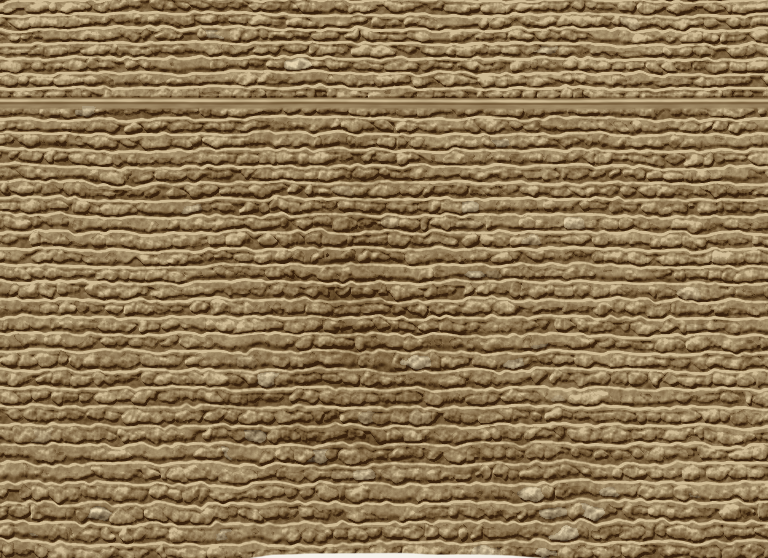
Give the GLSL for this texture, as a Shadertoy shader.

```glsl
const float LEDGE_DEPTH = 0.181;    // distance of the ledge below the top edge
const float UPPER_ROWS = 38.0;      // courses per canvas height above the ledge
const float LOWER_ROWS = 35.5;      // courses per canvas height just below it
const float ROW_GROWTH = 4.8;       // courses get taller toward the bottom
const float STONES_PER_UNIT = 33.0; // stones per canvas height, along a course
const float RELIEF_STEP = 0.0045;
const float RELIEF_GAIN = 0.72;
const float BASE_TONE = 0.53;
const vec3 GAP_WHITE = vec3(0.96, 0.95, 0.92);
const vec3 PALE_STONE = vec3(0.80, 0.76, 0.66);
const vec3 EARTH[6] = vec3[6](
    vec3(0.22, 0.13, 0.05), vec3(0.38, 0.28, 0.15), vec3(0.49, 0.39, 0.25),
    vec3(0.58, 0.49, 0.35), vec3(0.68, 0.60, 0.45), vec3(0.82, 0.74, 0.59));

float hash(vec2 p) {
    vec3 q = fract(p.xyx * 0.1031);
    q += dot(q, q.yzx + 33.33);
    return fract((q.x + q.y) * q.z);
}

float noise(vec2 p) {
    vec2 i = floor(p), f = fract(p);
    f = f * f * (3.0 - 2.0 * f);
    return mix(mix(hash(i), hash(i + vec2(1, 0)), f.x),
               mix(hash(i + vec2(0, 1)), hash(i + vec2(1, 1)), f.x), f.y);
}

float fbm(vec2 p) {
    float sum = 0.0, gain = 0.5;
    for (int i = 0; i < 3; i++) {
        sum += gain * noise(p);
        p = p * 2.03 + 17.0;
        gain *= 0.5;
    }
    return sum / 0.875;
}

// Course number, counted downward from the depth below the top edge
float courseAt(float depth) {
    float d = depth - LEDGE_DEPTH;
    return d < 0.0 ? 50.0 + d * UPPER_ROWS
                   : 60.0 + d * (LOWER_ROWS - ROW_GROWTH * d);
}

// Returns surface height and the random value of the topmost stone
vec2 wall(vec2 p) {
    float sag = 0.30 * (noise(p * vec2(4, 3)) - 0.5)
              + 0.26 * (noise(p * vec2(28, 24)) - 0.5)
              + 0.20 * (noise(p * vec2(75, 60)) - 0.5);
    float course = courseAt(p.y) + sag * smoothstep(0.0, 0.03, abs(p.y - LEDGE_DEPTH));
    float row = floor(course), f = course - row;
    float x = p.x * STONES_PER_UNIT + 40.0 * hash(vec2(row, 3.0));
    x += 0.7 * (noise(p * 60.0) - 0.5);

    // Mortar ridge on top of each course, spilling over some of the stones
    float spill = smoothstep(0.45, 0.75, noise(p * vec2(10, 28) + 8.0));
    float ridge = smoothstep(0.0, 0.10, f) * smoothstep(0.48 + 0.45 * spill, 0.22 + 0.40 * spill, f);
    float height = ridge * mix(0.50, 0.72, noise(p * vec2(14, 34))), id = 0.0;

    // Rounded stones of uneven size
    for (int k = -1; k <= 1; k++) {
        vec2 cell = vec2(floor(x) + float(k), row);
        float r = hash(cell + 7.3), s = hash(cell + 91.7);
        vec2 centre = vec2(cell.x + 0.5 + 0.5 * (r - 0.5), 0.53 + 0.12 * (s - 0.5));
        vec2 d = abs(vec2(x, f) - centre) / vec2(mix(0.40, 0.85, s), mix(0.27, 0.43, r));
        d *= d;
        float dome = mix(0.55, 1.05, r) * sqrt(max(0.0, 1.0 - d.x - d.y));
        if (dome > height) { height = dome; id = s; }
    }
    float rough = id > 0.0 ? 1.0 : 0.40;
    return vec2(height + rough * (fbm(p * 85.0) - 0.5), id);
}

vec3 earthRamp(float tone) {
    float t = clamp(tone, 0.0, 1.0) * 5.0;
    int i = min(int(t), 4);
    return mix(EARTH[i], EARTH[i + 1], t - float(i));
}

void mainImage(out vec4 fragColor, in vec2 fragCoord) {
    float px = 1.0 / iResolution.y;
    float across = fragCoord.x / iResolution.x;
    vec2 p = vec2(fragCoord.x, iResolution.y - fragCoord.y) * px;

    // Relief lit from above and slightly left
    vec2 here = wall(p);
    float above = wall(p - RELIEF_STEP * vec2(0.5, 1.0)).x;
    float slope = clamp(here.x - above, -0.7, 0.6);
    float tone = BASE_TONE + RELIEF_GAIN * slope + 0.44 * (here.x - 0.46);
    tone += 0.34 * (fbm(p * 150.0) - 0.5) + 0.20 * (fbm(p * vec2(9, 14)) - 0.5);
    tone += here.y > 0.0 ? 0.14 * (here.y - 0.65) : 0.06;

    // Damp stain in the middle and broad weathering
    vec2 stain = (vec2(across, p.y) - vec2(0.48, 0.58)) / vec2(0.17, 0.30);
    tone -= 0.12 * exp(-dot(stain, stain)) * (0.5 + noise(p * 8.0));
    tone += 0.08 * (noise(p * vec2(3, 4) + 5.0) - 0.5);

    // Smooth ledge with a bright lip and thin shadow lines
    float d = p.y - LEDGE_DEPTH + 0.002 * (noise(vec2(p.x * 7.0, 2.0)) - 0.5);
    float band = smoothstep(-0.007, -0.004, d) * smoothstep(0.019, 0.011, d);
    tone = mix(tone, 0.64 + 0.22 * (fbm(p * vec2(30, 110)) - 0.5), band);
    tone += 0.34 * smoothstep(0.0022 + px, 0.0022 - px, abs(d));
    tone -= 0.22 * smoothstep(0.001 + px, 0.001, abs(d - 0.0050));
    tone -= 0.18 * smoothstep(0.002 + px, 0.001, abs(d + 0.006));
    vec3 color = earthRamp(tone);

    // A few pale stones, more frequent near the ground
    float pale = smoothstep(0.97, 1.0, here.y + 0.03 * smoothstep(0.7, 1.0, p.y));
    color = mix(color, PALE_STONE * (0.45 + 0.75 * tone), 0.4 * pale);

    // Bare sliver along the bottom edge
    float sliver = 0.007 * smoothstep(0.31, 0.36, across) * smoothstep(0.74, 0.60, across)
                 * (0.5 + noise(vec2(p.x * 14.0, 6.0)));
    color = mix(color, GAP_WHITE, smoothstep(-px, px, sliver - (1.0 - p.y) - 0.5 * px));
    fragColor = vec4(color, 1.0);
}
```
